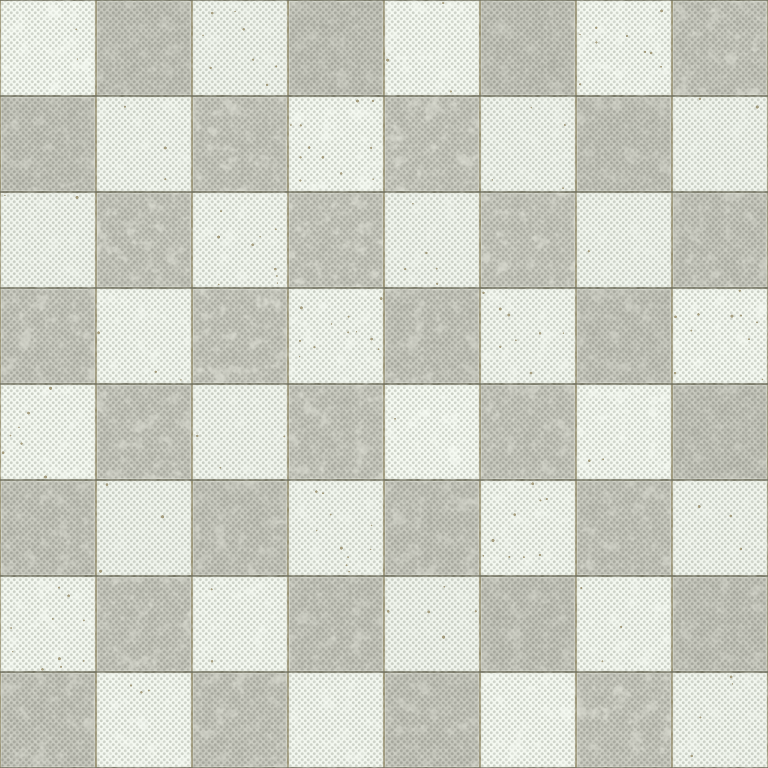
Reproduce this pattern procedurally as a WebGL 1 fragment shader.

```glsl
precision highp float;

uniform vec2 u_resolution;

const float TILES = 8.0;
const float DOTS = 128.0;
const float SPECK_CELLS = 96.0;

float hash(vec2 p) {
  vec3 q = fract(vec3(p.xyx) * 0.1031);
  q += dot(q, q.yzx + 33.33);
  return fract((q.x + q.y) * q.z);
}

vec2 gradient(vec2 cell, float period) {
  float angle = 6.2832 * hash(mod(cell, period) + 7.0);
  return vec2(cos(angle), sin(angle));
}

// Gradient noise that wraps after a whole number of cells
float noise(vec2 p, float period) {
  vec2 i = floor(p);
  vec2 f = p - i;
  vec2 u = f * f * f * (f * (f * 6.0 - 15.0) + 10.0);
  float a = dot(gradient(i, period), f);
  float b = dot(gradient(i + vec2(1.0, 0.0), period), f - vec2(1.0, 0.0));
  float c = dot(gradient(i + vec2(0.0, 1.0), period), f - vec2(0.0, 1.0));
  float d = dot(gradient(i + 1.0, period), f - 1.0);
  return mix(mix(a, b, u.x), mix(c, d, u.x), u.y);
}

float fbm(vec2 uv, float frequency) {
  float sum = 0.0;
  float amplitude = 1.0;
  for (int i = 0; i < 3; i++) {
    sum += amplitude * noise(uv * frequency, frequency);
    frequency *= 2.0;
    amplitude *= 0.6;
  }
  return sum;
}

float disc(float dist, float radius, float blur) {
  return 1.0 - smoothstep(radius - blur, radius + blur, dist);
}

// Staggered dot screen
float dotScreen(vec2 uv, float count, float pixel) {
  vec2 q = uv * count + 0.125;
  float dist = min(length(fract(q) - 0.5), length(fract(q + 0.5) - 0.5));
  return disc(dist, 0.24, max(0.12, 0.64 * count * pixel));
}

// One jittered chip in some of the cells
float specks(vec2 uv, float count, float density, float pixel) {
  vec2 cell = floor(uv * count);
  vec2 jitter = vec2(hash(cell + 11.0), hash(cell + 47.0));
  vec2 offset = fract(uv * count) - mix(vec2(0.3), vec2(0.7), jitter);
  float radius = mix(0.08, 0.2, hash(cell + 83.0));
  float present = step(hash(cell + 131.0), density);
  return present * disc(length(offset), radius, 0.5 * count * pixel);
}

float lineMask(float dist, float halfWidth, float pixel) {
  return disc(dist, halfWidth, 0.5 * pixel);
}

void main() {
  vec2 uv = gl_FragCoord.xy / u_resolution;
  float pixel = 1.0 / min(u_resolution.x, u_resolution.y);

  vec2 tile = floor(uv * TILES);
  vec2 local = fract(uv * TILES);
  float light = mod(tile.x + tile.y, 2.0);
  float seed = hash(tile + 19.0);
  vec2 shift = vec2(seed, hash(tile + 61.0));

  // Printed dots, fading where the surface is rubbed
  float grain = noise(uv * 192.0, 192.0);
  float blotch = fbm(uv + shift, 44.0);
  float wear = smoothstep(0.12, 0.62, blotch) * mix(0.35, 1.0, seed);
  float ink = dotScreen(uv, DOTS, pixel);
  ink *= (1.0 - 0.6 * wear) * (0.92 + 0.35 * grain);

  vec3 lightTile = mix(vec3(0.955, 0.972, 0.942), vec3(0.79, 0.81, 0.77), ink);
  vec3 darkTile = mix(vec3(0.78, 0.785, 0.745), vec3(0.65, 0.655, 0.615), ink);
  darkTile = mix(darkTile, vec3(0.82, 0.825, 0.785), 0.5 * wear);
  darkTile += 0.05 * grain + 0.025 * blotch;
  lightTile += 0.02 * grain;
  vec3 color = mix(darkTile, lightTile, light) + 0.02 * (seed - 0.5);

  // Brown chips, more of them on some light tiles
  float density = light * mix(0.01, 0.07, shift.y * shift.y);
  float chip = specks(uv, SPECK_CELLS, density, pixel);
  color = mix(color, vec3(0.56, 0.51, 0.36), 0.75 * chip);

  // Pale worn rims, then uneven joints
  vec2 edge = min(local, 1.0 - local) / TILES;
  float uneven = noise(uv * 64.0, 64.0);
  float rim = lineMask(min(edge.x, edge.y), 0.0028, pixel);
  color = mix(color, vec3(0.88, 0.89, 0.85), rim * (0.35 + 0.4 * uneven));

  float halfWidth = 0.001 + 0.0004 * uneven;
  float upright = lineMask(edge.x, halfWidth, pixel);
  float level = lineMask(edge.y, halfWidth, pixel);
  color = mix(color, vec3(0.57, 0.54, 0.41), upright * (0.85 + 0.3 * grain));
  color = mix(color, vec3(0.43, 0.43, 0.36), level * (0.85 + 0.3 * grain));

  gl_FragColor = vec4(clamp(color, 0.0, 1.0), 1.0);
}
```
